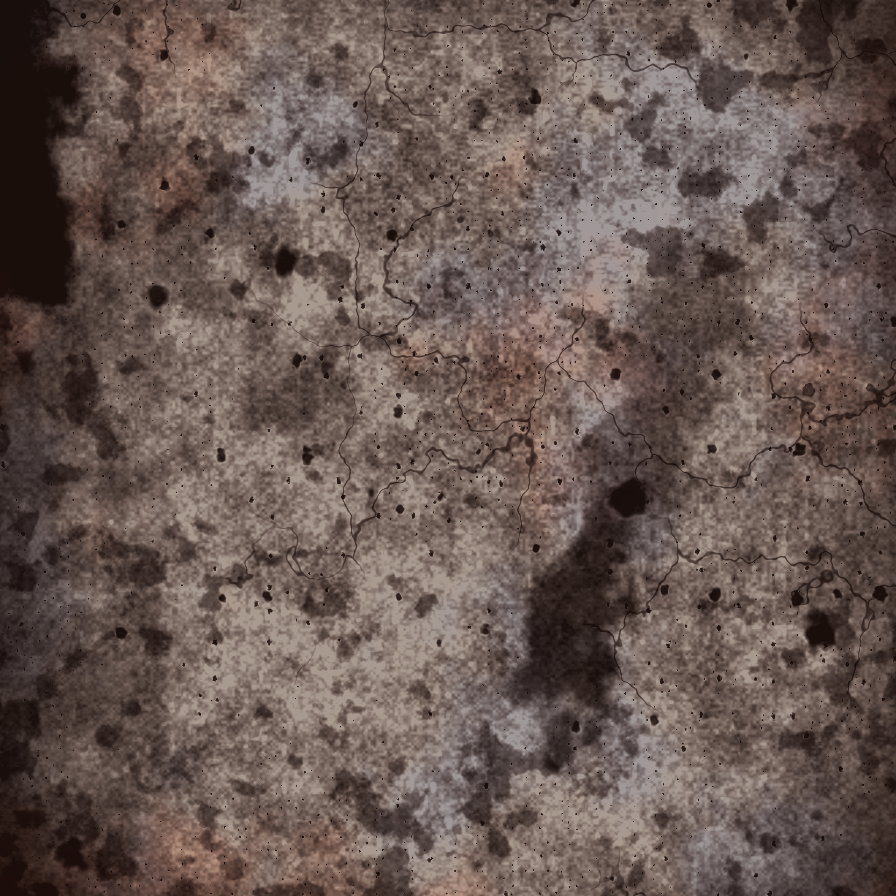
This texture is drawn by a three.js fragment shader. Its source:

```glsl
#define DARK vec3(0.10, 0.055, 0.045)
#define MID vec3(0.45, 0.38, 0.35)
#define LIGHT vec3(0.62, 0.56, 0.52)
#define RUST vec3(1.08, 0.95, 0.90)
#define SLATE vec3(0.95, 0.99, 1.07)
#define BASE_TONE 0.55
#define GRAIN 0.20
#define MOTTLE 0.42
#define CRACK_SCALE 5.0
#define CRACK_WIDTH 0.022
#define PIT_CELLS 8.0
#define PIT_CHANCE 0.24

varying vec2 vUv;

float hash(vec2 p) {
  return fract(sin(dot(p, vec2(127.1, 311.7))) * 43758.55);
}

float noise(vec2 p) {
  vec2 i = floor(p), f = fract(p);
  f = f * f * (3.0 - 2.0 * f);
  float low = mix(hash(i), hash(i + vec2(1.0, 0.0)), f.x);
  float high = mix(hash(i + vec2(0.0, 1.0)), hash(i + 1.0), f.x);
  return mix(low, high, f.y);
}

float fbm(vec2 p) {
  float sum = 0.0, amp = 0.5;
  for (int i = 0; i < 5; i++) {
    sum += amp * noise(p);
    p = mat2(1.6, 1.2, -1.2, 1.6) * p + 7.3;
    amp *= 0.5;
  }
  return sum / 0.97;
}

// Soft, ragged stain along the segment a-b
float stain(vec2 p, vec2 a, vec2 b, float radius, float soft, float ragged) {
  vec2 ab = b - a;
  float along = clamp(dot(p - a, ab) / dot(ab, ab), 0.0, 1.0);
  float d = length(p - a - ab * along) + ragged;
  return 1.0 - smoothstep(radius - soft, radius + soft, d);
}

// Thin lines on the borders of warped cells
float cracks(vec2 p) {
  vec2 q = p * CRACK_SCALE + 0.9 * vec2(fbm(p * 11.0), fbm(p * 11.0 + 31.0));
  vec2 cell = floor(q);
  float nearest = 9.0, second = 9.0;
  for (int y = -1; y <= 1; y++) {
    for (int x = -1; x <= 1; x++) {
      vec2 c = cell + vec2(float(x), float(y));
      float d = length(c + vec2(hash(c), hash(c + 57.0)) - q);
      second = min(second, max(nearest, d));
      nearest = min(nearest, d);
    }
  }
  float region = 0.25 * smoothstep(0.9, 1.4, p.x + p.y);
  float visible = smoothstep(0.55, 0.75, noise(p * 7.0 + 3.0) + region);
  return visible * (1.0 - smoothstep(0.2, 1.0, (second - nearest) / CRACK_WIDTH));
}

// Scattered holes, finer at each step: x is the hole, y its lit rim
vec2 pits(vec2 p) {
  vec2 result = vec2(0.0);
  float cells = PIT_CELLS;
  for (int i = 0; i < 4; i++) {
    vec2 q = p * cells + float(i) * 13.7;
    vec2 id = floor(q);
    float chance = PIT_CHANCE * smoothstep(0.2, 0.8, noise(id / cells * 6.0));
    float radius = mix(0.07, 0.18, hash(id + 5.0));
    vec2 centre = 0.3 + 0.4 * vec2(hash(id + 11.0), hash(id + 23.0));
    vec2 toCentre = (fract(q) - centre) * vec2(1.2, 0.9);
    float d = length(toCentre) / radius + 0.9 * (noise(q * 12.0) - 0.5);
    float present = step(hash(id), chance);
    float rim = smoothstep(0.8, 1.1, d) * (1.0 - smoothstep(1.1, 1.5, d));
    result.x = max(result.x, present * (1.0 - smoothstep(0.5, 1.1, d)));
    result.y = max(result.y, present * rim * step(toCentre.y, 0.0));
    cells *= 2.5;
  }
  return result;
}

void main() {
  vec2 p = vUv;
  float broad = fbm(p * 4.0 + 2.0) - 0.5;
  float mottle = fbm(p * 24.0) - 0.5;
  float grain = noise(p * 170.0) + noise(p * 330.0 + 9.0) - 1.0;
  float ragged = 0.16 * (fbm(p * 13.0 + 40.0) - 0.5) + 0.06 * mottle;

  // Grainy concrete with pale flecks
  float tone = BASE_TONE + 0.3 * broad + MOTTLE * mottle + GRAIN * grain;
  tone += 0.12 * smoothstep(0.74, 0.9, noise(p * 120.0 + 17.0));

  // Damp stains and dark spatter
  float damp = 0.62 * stain(p, vec2(0.62, 0.23), vec2(0.66, 0.42), 0.045, 0.02, ragged);
  damp = max(damp, 0.36 * stain(p, vec2(0.68, 0.45), vec2(0.78, 0.69), 0.05, 0.035, ragged));
  damp = max(damp, 0.30 * stain(p, vec2(0.17, 0.74), vec2(0.30, 0.60), 0.06, 0.06, ragged * 1.6));
  damp = max(damp, 0.34 * stain(p, vec2(0.0, 0.1), vec2(0.03, 0.55), 0.13, 0.1, ragged * 1.6));
  damp = max(damp, 0.85 * stain(p, vec2(0.0, 1.0), vec2(0.02, 0.72), 0.05, 0.025, ragged));
  float spatter = smoothstep(0.08, 0.22, fbm(p * 34.0 + 60.0) - 0.5 + 0.4 * broad);
  tone *= (1.0 - damp) * (1.0 - 0.45 * spatter);

  // Holes and cracks
  vec2 pit = pits(p);
  tone *= (1.0 - 0.72 * pit.x) * (1.0 - 0.5 * cracks(p));
  tone += 0.07 * pit.y;

  // Darkened borders
  vec2 edge = abs(p - 0.5) * 2.0;
  tone *= 1.0 - 0.42 * pow(edge.x, 5.0) - 0.16 * pow(edge.y, 6.0);
  tone *= 1.0 - 0.3 * smoothstep(0.95, 1.4, length(edge));

  // Tone to colour, with rusty and slate tints
  vec3 colour = mix(DARK, MID, smoothstep(0.0, 1.0, 0.0) + clamp((tone - 0.10) / 0.35, 0.0, 1.0));
  colour = mix(colour, LIGHT, clamp((tone - 0.45) / 0.17, 0.0, 1.25));
  float rust = stain(p, vec2(0.57, 0.62), vec2(0.62, 0.45), 0.05, 0.05, ragged);
  rust = max(rust, smoothstep(0.54, 0.7, fbm(p * 5.0 + 21.0)));
  colour *= mix(vec3(1.0), RUST, rust);
  colour *= mix(vec3(1.0), SLATE, smoothstep(0.5, 0.68, fbm(p * 6.0 + 77.0)));
  gl_FragColor = vec4(colour, 1.0);
}
```
